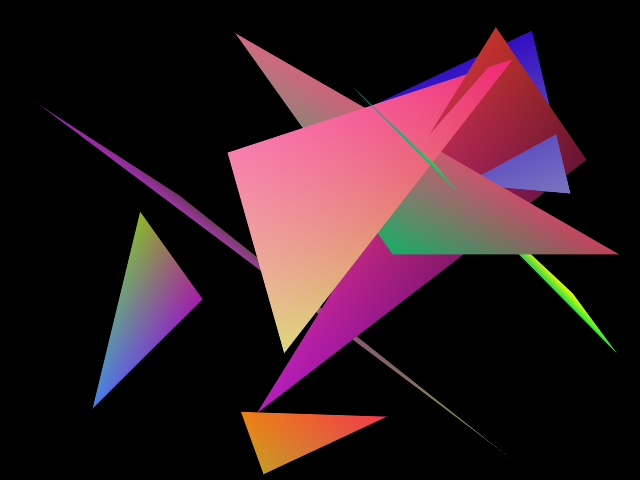
Reproduce this background procedurally as a Shadertoy shader.

```glsl
// Corners in canvas heights, a colour per corner, and corner nearness
struct Tri { vec2 a, b, c; vec3 ca, cb, cc, near; };

const vec3 BACKDROP = vec3(0.0);
const float EDGE_SOFTNESS = 0.8; // in pixels
const float UNCUT = 1.0;

const Tri BLUE = Tri(vec2(1.108, 0.936), vec2(1.188, 0.597), vec2(0.512, 0.656),
    vec3(0.20, 0.05, 0.76), vec3(0.48, 0.46, 0.75), vec3(0.22, 0.10, 0.78), vec3(1.0));
const Tri CRIMSON = Tri(vec2(1.033, 0.943), vec2(1.222, 0.667), vec2(0.535, 0.139),
    vec3(0.76, 0.20, 0.15), vec3(0.40, 0.08, 0.19), vec3(0.72, 0.11, 0.76), vec3(1.0));
const Tri PINK = Tri(vec2(0.474, 0.682), vec2(1.069, 0.877), vec2(0.592, 0.264),
    vec3(0.97, 0.50, 0.68), vec3(0.94, 0.15, 0.45), vec3(0.87, 0.85, 0.50), vec3(1.4, 1.0, 1.0));
const Tri ROSE = Tri(vec2(0.490, 0.931), vec2(1.290, 0.470), vec2(0.818, 0.470),
    vec3(0.82, 0.42, 0.50), vec3(0.75, 0.25, 0.35), vec3(0.08, 0.68, 0.40), vec3(1.6, 1.0, 1.1));
const Tri LIME = Tri(vec2(0.750, 0.804), vec2(1.193, 0.389), vec2(1.285, 0.264),
    vec3(0.10, 0.58, 0.56), vec3(0.95, 1.00, 0.00), vec3(0.15, 0.95, 0.18), vec3(1.0));
const Tri VIOLET = Tri(vec2(0.087, 0.778), vec2(0.375, 0.592), vec2(1.033, 0.069),
    vec3(0.62, 0.15, 0.70), vec3(0.44, 0.21, 0.38), vec3(0.50, 0.60, 0.25), vec3(3.0, 2.0, 1.0));
const Tri PRISM = Tri(vec2(0.292, 0.559), vec2(0.422, 0.377), vec2(0.193, 0.149),
    vec3(0.55, 0.72, 0.15), vec3(0.65, 0.10, 0.65), vec3(0.27, 0.50, 0.92), vec3(1.0));
const Tri ORANGE = Tri(vec2(0.502, 0.142), vec2(0.806, 0.132), vec2(0.549, 0.012),
    vec3(0.93, 0.50, 0.08), vec3(0.95, 0.22, 0.30), vec3(0.78, 0.60, 0.15), vec3(1.0));

// Lines along which two triangles pass through each other
const vec4 BLUE_CUT = vec4(1.158, 0.720, 1.002, 0.635);
const vec4 CRIMSON_CUT = vec4(0.892, 0.717, 1.016, 0.858);
const vec4 LIME_CUT = vec4(0.955, 0.597, 0.906, 0.658);

float cross2(vec2 u, vec2 v) { return u.x * v.y - u.y * v.x; }

// Signed distance to a line, positive on its left
float leftOf(vec2 p, vec2 from, vec2 to) {
    return cross2(to - from, p - from) / length(to - from);
}

// Lays a triangle over the base, kept only where keep is positive
vec3 draw(vec3 base, Tri t, vec2 p, float keep) {
    float area = cross2(t.b - t.a, t.c - t.a);
    vec3 sides = sign(area) * vec3(leftOf(p, t.b, t.c), leftOf(p, t.c, t.a), leftOf(p, t.a, t.b));
    float inside = min(min(sides.x, sides.y), min(sides.z, keep));
    float cover = clamp(inside * iResolution.y / EDGE_SOFTNESS + 0.5, 0.0, 1.0);

    // Corner weights with perspective
    vec3 w = vec3(cross2(t.b - p, t.c - p), cross2(t.c - p, t.a - p), cross2(t.a - p, t.b - p)) / area;
    w = max(w, 0.0) * t.near;
    w /= w.x + w.y + w.z;
    return mix(base, w.x * t.ca + w.y * t.cb + w.z * t.cc, cover);
}

void mainImage(out vec4 fragColor, in vec2 fragCoord) {
    vec2 p = fragCoord / iResolution.y;
    vec3 col = BACKDROP;

    // Back to front
    col = draw(col, VIOLET, p, UNCUT);
    col = draw(col, PRISM, p, UNCUT);
    col = draw(col, ORANGE, p, UNCUT);
    col = draw(col, BLUE, p, UNCUT);
    col = draw(col, LIME, p, UNCUT);
    col = draw(col, CRIMSON, p, UNCUT);
    col = draw(col, BLUE, p, leftOf(p, BLUE_CUT.xy, BLUE_CUT.zw));
    col = draw(col, ROSE, p, UNCUT);
    col = draw(col, PINK, p, UNCUT);

    // Parts that pierce through to the front
    col = draw(col, CRIMSON, p, leftOf(p, CRIMSON_CUT.xy, CRIMSON_CUT.zw));
    col = draw(col, LIME, p, leftOf(p, LIME_CUT.xy, LIME_CUT.zw));

    fragColor = vec4(col, 1.0);
}
```
